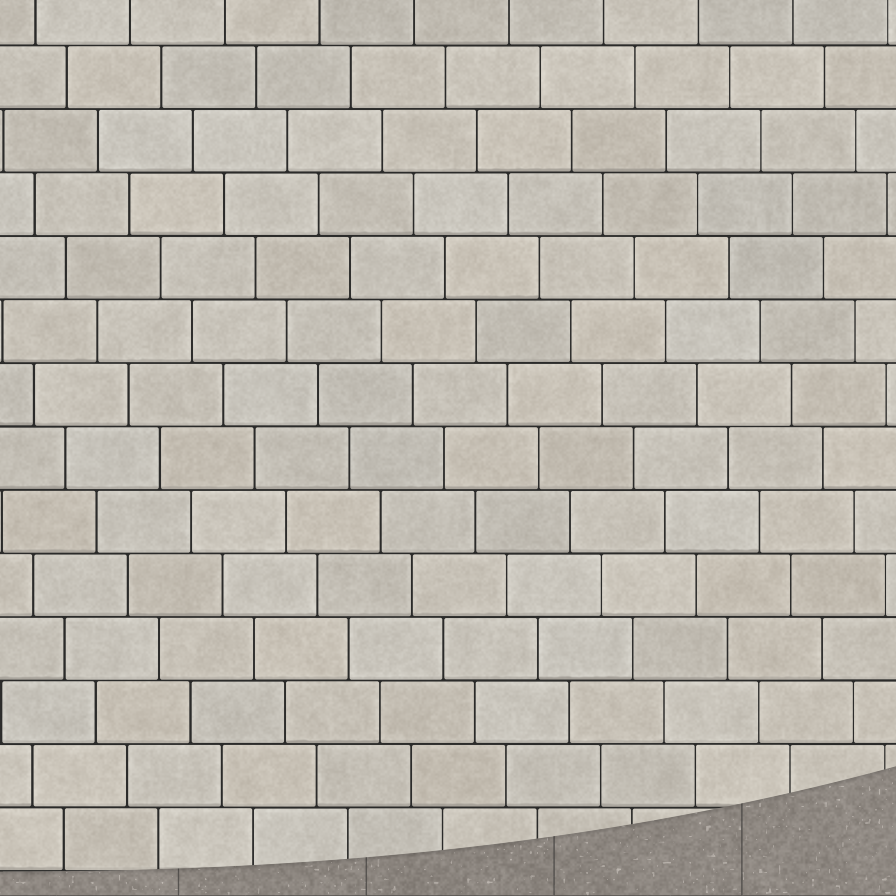
This texture is drawn by a WebGL 2 fragment shader. Its source:

```glsl
#version 300 es
precision highp float;
// Pale concrete pavers laid in third-bond rows, with a grey slab path curving
// along the bottom. Each paver is a rounded box with its own tone, a light
// bevel, a shaded lower lip and layered value-noise grain.
uniform vec2 u_resolution;
out vec4 fragColor;

const vec2 PAVER_PITCH = vec2(0.1057, 0.07087);
const vec2 PAVER_START = vec2(0.0395, -0.0201);
const float ROW_SHIFT = 0.3307;
const float SLAB_PITCH = 0.2096;
const float SLAB_START = 0.1992;

const vec3 WARM = vec3(0.735, 0.712, 0.670);
const vec3 PALE = vec3(0.825, 0.808, 0.770);
const vec3 LIP = vec3(0.60, 0.58, 0.55);
const vec3 JOINT = vec3(0.17, 0.17, 0.165);
const vec3 SLAB = vec3(0.555, 0.530, 0.505);
const vec3 SLAB_JOINT = vec3(0.30, 0.29, 0.28);

float hash(vec2 p) {
  vec3 q = fract(vec3(p.xyx) * 0.1031);
  q += dot(q, q.yzx + 33.33);
  return fract((q.x + q.y) * q.z);
}

float noise(vec2 p) {
  vec2 i = floor(p), f = fract(p);
  f = f * f * (3.0 - 2.0 * f);
  return mix(mix(hash(i), hash(i + vec2(1, 0)), f.x),
             mix(hash(i + vec2(0, 1)), hash(i + vec2(1, 1)), f.x), f.y);
}

float fbm(vec2 p) {
  float sum = 0.0, gain = 0.5;
  for (int i = 0; i < 4; i++) {
    sum += gain * noise(p);
    p = p * 2.03 + 17.0;
    gain *= 0.5;
  }
  return sum / 0.9375;
}

float roundedBox(vec2 p, vec2 halfSize, float radius) {
  vec2 q = abs(p) - halfSize + radius;
  return length(max(q, 0.0)) + min(max(q.x, q.y), 0.0) - radius;
}

// Coverage of the region where d is negative
float fill(float d, float px) {
  return 1.0 - smoothstep(-0.6 * px, 0.6 * px, d);
}

// p runs downward from the top left corner
vec3 pavers(vec2 p, float px) {
  vec2 grid = (p - PAVER_START) / PAVER_PITCH;
  float row = floor(grid.y);
  grid.x -= row * ROW_SHIFT;
  vec2 id = vec2(floor(grid.x), row) + 40.0;
  vec2 local = (fract(grid) - 0.5) * PAVER_PITCH;

  // Joints thin out toward the right and differ a little from paver to paver
  float gapX = mix(0.00125, 0.00075, p.x) + 0.0004 * (hash(id + 5.0) - 0.5);
  float gapY = 0.00105 + 0.0005 * (hash(id + 9.0) - 0.5);
  vec2 halfSize = 0.5 * PAVER_PITCH - vec2(gapX, gapY);
  float d = roundedBox(local, halfSize, 0.0022);

  // Face: tone of the paver, cloudy stains, vertical smears and fine grain
  float tone = hash(id);
  float cloud = fbm(p * 45.0 + id * 3.7) - 0.5;
  float smear = noise(p * vec2(190.0, 24.0) + id) - 0.5;
  float grain = noise(p * 390.0) + noise(p * 230.0 + 71.0) - 1.0;
  float k = 0.17 + 0.48 * tone + 0.55 * cloud + 0.13 * smear + 0.36 * grain;

  // Paler frame that fades inward, then the bright bevel
  float frame = smoothstep(-0.014, -0.002, d);
  float bevel = smoothstep(-0.0055, -0.003, d);
  k += 0.25 * frame + 0.18 * bevel;
  vec3 color = mix(WARM, PALE, k);
  color += vec3(0.008, 0.0, -0.008) * (hash(id + 21.0) - 0.5) * 1.6;

  // Shaded lower lip, with a worn and uneven edge
  float lipDepth = halfSize.y - local.y + 0.0012 * (noise(p * 150.0) - 0.5);
  float lip = 1.0 - smoothstep(0.0018, 0.0046, lipDepth);
  color = mix(color, LIP, lip * (0.25 + 0.55 * hash(id + 13.0)));
  return mix(JOINT, color, fill(d, px));
}

vec3 slabs(vec2 p, float px) {
  float grid = (p.x - SLAB_START) / SLAB_PITCH;
  float toJoint = abs(fract(grid + 0.5) - 0.5) * SLAB_PITCH;
  float tone = hash(vec2(floor(grid) + 8.0, 3.0)) - 0.5;
  float grain = noise(p * 400.0) + noise(p * 210.0 + 31.0) - 1.0;
  vec3 color = SLAB + 0.03 * tone + 0.06 * grain + 0.05 * (fbm(p * 30.0) - 0.5);
  color += 0.14 * smoothstep(0.86, 0.97, noise(p * 270.0 + 90.0));
  float joint = fill(min(toJoint, abs(1.0 - p.y)) - 0.0008, px);
  return mix(color, SLAB_JOINT, joint * 0.85);
}

// Signed height above the curved cut, scaled to a true distance
float aboveCurve(vec2 uv) {
  float curve = 0.0273 + uv.x * uv.x * (0.080 + 0.0375 * uv.x);
  float slope = uv.x * (0.160 + 0.1125 * uv.x);
  return (uv.y - curve) / sqrt(1.0 + slope * slope);
}

void main() {
  vec2 uv = gl_FragCoord.xy / u_resolution;
  float px = 1.0 / min(u_resolution.x, u_resolution.y);
  vec2 p = vec2(uv.x, 1.0 - uv.y);
  float side = aboveCurve(uv);
  vec3 path = slabs(p, px) * (1.0 - 0.12 * smoothstep(-0.006, 0.0, side));
  fragColor = vec4(mix(pavers(p, px), path, fill(side, px)), 1.0);
}
```
